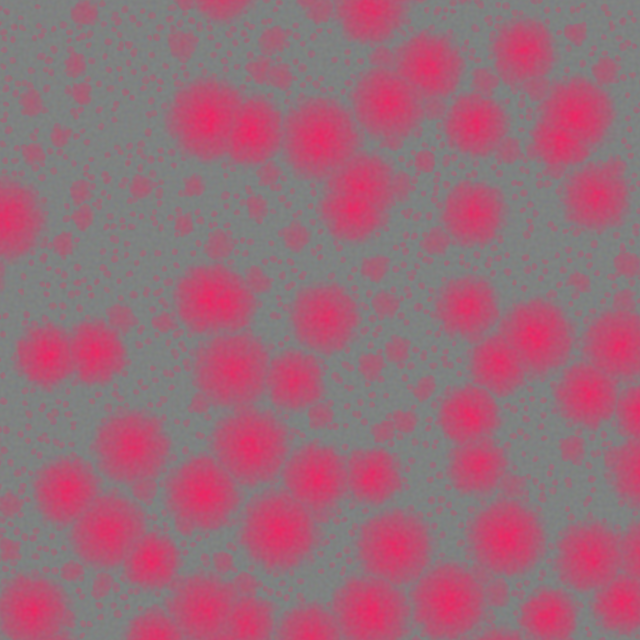
Write a WebGL 2 fragment shader that draws this texture.

```glsl
#version 300 es
precision highp float;

uniform vec2 u_resolution;
out vec4 fragColor;

#define BASE_COLOR vec3(0.500, 0.508, 0.505)
#define SPOT_COLOR vec3(0.905, 0.165, 0.400)
#define BLOB_CELLS 9.0
#define BLOB_DENSITY 0.53
#define BLOB_RADIUS 0.060
#define DOT_CELLS 16.0
#define DOT_DENSITY 0.42
#define DOT_RADIUS 0.021
#define SPECK_CELLS 72.0
#define SPECK_RADIUS 0.0058
#define RAGGEDNESS 0.009
#define GRAIN 0.030

vec3 hash3(vec2 cell, float seed) {
    vec3 h = fract(vec3(cell.xyx + seed * 17.13) * vec3(0.1031, 0.1030, 0.0973));
    h += dot(h, h.yxz + 33.33);
    return fract((h.xxy + h.yzz) * h.zyx);
}

vec2 gradientAt(vec2 cell, float seed) {
    float angle = 6.28318 * hash3(cell, seed).x;
    return vec2(cos(angle), sin(angle));
}

// Gradient noise, roughly -0.7 to 0.7
float noise(vec2 p, float seed) {
    vec2 i = floor(p), f = fract(p);
    vec2 u = f * f * f * (f * (f * 6.0 - 15.0) + 10.0);
    vec2 e = vec2(1.0, 0.0);
    float a = dot(gradientAt(i, seed), f);
    float b = dot(gradientAt(i + e.xy, seed), f - e.xy);
    float c = dot(gradientAt(i + e.yx, seed), f - e.yx);
    float d = dot(gradientAt(i + e.xx, seed), f - e.xx);
    return mix(mix(a, b, u.x), mix(c, d, u.x), u.y);
}

// Soft round spots on a jittered grid; each fades from peak at its centre to rim
float scatter(vec2 p, float cells, float density, float radius,
              float peak, float rim, float seed) {
    vec2 home = floor(p * cells);
    float strength = 0.0;
    for (int y = -1; y <= 1; y++) {
        for (int x = -1; x <= 1; x++) {
            vec2 cell = home + vec2(x, y);
            vec3 placement = hash3(cell, seed);
            vec3 variation = hash3(cell, seed + 5.0);
            if (placement.z > density) continue;
            float size = radius * mix(0.82, 1.15, variation.x);
            float d = length(p - (cell + placement.xy) / cells) / size;
            float edge = 1.0 - smoothstep(0.72, 1.18, d);
            float spot = mix(peak, rim, min(d, 1.2)) * edge;
            strength = max(strength, spot * mix(0.9, 1.05, variation.y));
        }
    }
    return strength;
}

void main() {
    vec2 p = gl_FragCoord.xy / u_resolution.y;

    // Ragged outlines
    vec2 coarse = vec2(noise(p * 48.0, 1.0), noise(p * 48.0, 2.0));
    vec2 fine = vec2(noise(p * 110.0, 3.0), noise(p * 110.0, 4.0));
    vec2 q = p + RAGGEDNESS * (coarse + 0.65 * fine);

    // Three sizes of spots
    float blobs = scatter(q, BLOB_CELLS, BLOB_DENSITY, BLOB_RADIUS, 1.0, 0.25, 11.0);
    float dots = scatter(q, DOT_CELLS, DOT_DENSITY, DOT_RADIUS, 0.42, 0.24, 23.0);
    float specks = scatter(p + 0.3 * (q - p), SPECK_CELLS, 0.42, SPECK_RADIUS, 0.28, 0.16, 37.0);
    float strength = max(blobs, max(dots, specks));

    // Mottling inside the spots
    strength *= 1.0 + 0.16 * noise(p * 120.0, 6.0);
    vec3 color = mix(BASE_COLOR, SPOT_COLOR, clamp(strength, 0.0, 1.0));

    // Faint coloured grain
    vec2 g = p * 135.0;
    color += GRAIN * vec3(noise(g, 7.0), noise(g, 8.0), noise(g, 9.0));

    fragColor = vec4(color, 1.0);
}
```
